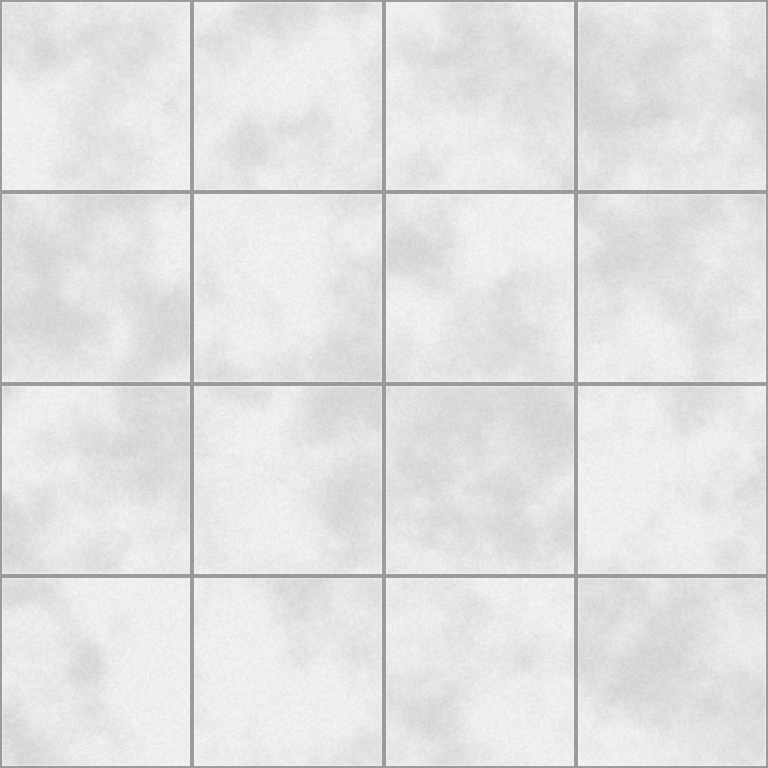
Give the GLSL for this texture, as a Shadertoy shader.

```glsl
// A four by four wall of pale, clouded ceramic tiles with thin grey grout.
// Each tile samples its own patch of layered value noise, so no two repeat;
// a fine grain, a pale rim and a two-tone joint finish the surface.

#define TILES 4.0            // repeats across and down
#define JOINT_HALF 0.0086    // half joint width, in tiles
#define RIM_WIDTH 0.014      // soft pale edge, in tiles
#define CLOUD_SCALE 2.6      // largest cloud cells per tile
#define CLOUD_OCTAVES 6
#define TONE_SHIFT 0.13      // variation from tile to tile
#define GRAIN_SCALE 420.0    // grain cells across the canvas
#define GRAIN_STRENGTH 0.042
#define TILE_LIGHT vec3(0.936, 0.936, 0.935)
#define TILE_SHADE vec3(0.842, 0.841, 0.841)
#define JOINT_CORE vec3(0.600, 0.605, 0.600)
#define JOINT_EDGE vec3(0.490, 0.495, 0.490)

float hash(vec2 p) {
    vec3 q = fract(vec3(p.xyx) * 0.1031);
    q += dot(q, q.yzx + 33.33);
    return fract((q.x + q.y) * q.z);
}

float valueNoise(vec2 p) {
    vec2 cell = floor(p);
    vec2 f = fract(p);
    f = f * f * (3.0 - 2.0 * f);
    float low = mix(hash(cell), hash(cell + vec2(1.0, 0.0)), f.x);
    float high = mix(hash(cell + vec2(0.0, 1.0)), hash(cell + 1.0), f.x);
    return mix(low, high, f.y);
}

// Octaves are rotated to hide the noise lattice.
float clouds(vec2 p) {
    mat2 turn = mat2(0.8, 0.6, -0.6, 0.8);
    float sum = 0.0, total = 0.0, weight = 1.0;
    for (int i = 0; i < CLOUD_OCTAVES; i++) {
        sum += weight * valueNoise(p);
        total += weight;
        weight *= 0.56;
        p = turn * p * 2.03 + 17.3;
    }
    return sum / total;
}

void mainImage(out vec4 fragColor, in vec2 fragCoord) {
    vec2 uv = fragCoord / iResolution.xy;
    vec2 grid = uv * TILES;
    vec2 tile = floor(grid);
    vec2 local = fract(grid);
    float pixel = TILES / min(iResolution.x, iResolution.y);

    // Clouded glaze, offset and toned per tile
    vec2 patchOffset = 90.0 * vec2(hash(tile + 3.7), hash(tile + 41.2)) + 20.0;
    float cloud = clouds(local * CLOUD_SCALE + patchOffset);
    cloud += TONE_SHIFT * (hash(tile + 12.9) - 0.5);
    vec3 color = mix(TILE_SHADE, TILE_LIGHT, smoothstep(0.2, 0.7, cloud));

    // Fine grain
    float grain = valueNoise(uv * GRAIN_SCALE + 5.0) - 0.5;
    color += GRAIN_STRENGTH * grain;

    // Pale rim along the tile edges
    vec2 toEdge = 0.5 - abs(local - 0.5);
    float edge = min(toEdge.x, toEdge.y);
    float rim = 1.0 - smoothstep(JOINT_HALF, JOINT_HALF + RIM_WIDTH, edge);
    color = mix(color, vec3(0.95), 0.55 * rim);

    // Grout: lighter core between darker sides
    float core = 1.0 - smoothstep(0.25 * JOINT_HALF, 0.9 * JOINT_HALF, edge);
    vec3 grout = mix(JOINT_EDGE, JOINT_CORE, core) + 0.5 * GRAIN_STRENGTH * grain;
    float joint = 1.0 - smoothstep(-0.5 * pixel, 0.5 * pixel, edge - JOINT_HALF);
    color = mix(color, grout, joint);

    fragColor = vec4(clamp(color, 0.0, 1.0), 1.0);
}
```
